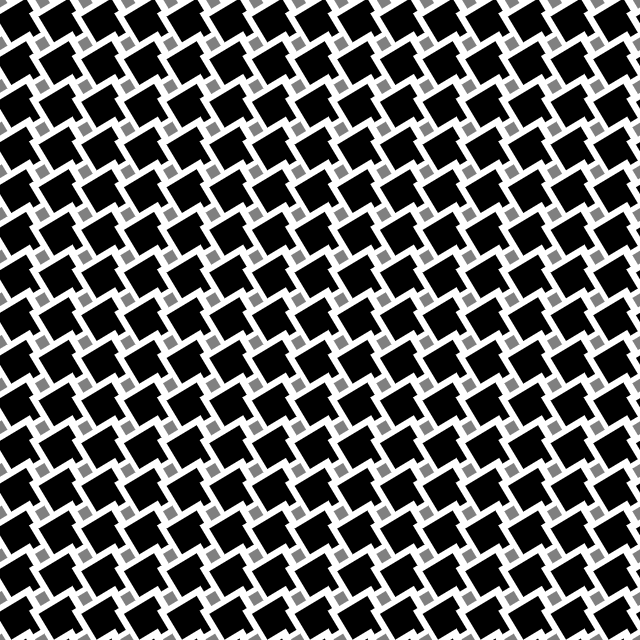
Write a WebGL 2 fragment shader that draws this pattern.

```glsl
#version 300 es
precision highp float;
// A tilted interlocking pattern: black notched blocks and small grey squares
// on white. Each cell unions rotated boxes with distance functions; the
// neighbouring cells are scanned so that parts may cross cell borders.

uniform vec2 u_resolution;
out vec4 fragColor;

const float REPEATS = 15.0;              // cells across and down
const vec2 TILT = vec2(5.0, 3.0);        // cell edge in tilted grid units
const vec2 ANCHOR = vec2(0.916, 0.392);  // block corner, in cells from top left

// Boxes as (min, max) in grid units from the block corner
const vec4 BODY = vec4(-0.05, -0.05, 4.05, 4.05);
const vec4 SIDE_TAB = vec4(3.0, -0.05, 4.75, 1.9);
const vec4 FOOT_TAB = vec4(2.9, 3.0, 4.05, 4.95);
const vec4 SMALL_SQUARE = vec4(5.75, 0.67, 7.25, 2.17);

const vec3 WHITE = vec3(1.0);
const vec3 GREY = vec3(0.5);
const vec3 BLACK = vec3(0.0);

// Signed distance to an axis-aligned box
float boxDistance(vec2 p, vec4 box) {
    vec2 d = abs(p - 0.5 * (box.xy + box.zw)) - 0.5 * (box.zw - box.xy);
    return length(max(d, 0.0)) + min(max(d.x, d.y), 0.0);
}

// Square body with one tab on its side and one at its foot
float blockDistance(vec2 p) {
    float tabs = min(boxDistance(p, SIDE_TAB), boxDistance(p, FOOT_TAB));
    return min(boxDistance(p, BODY), tabs);
}

// Soft coverage across one pixel
float coverage(float dist, float pixel) {
    return clamp(0.5 - dist / pixel, 0.0, 1.0);
}

void main() {
    vec2 uv = gl_FragCoord.xy / u_resolution;
    vec2 cell = fract(vec2(uv.x, 1.0 - uv.y) * REPEATS - ANCHOR);
    float pixel = REPEATS * length(TILT) / min(u_resolution.x, u_resolution.y);

    // Turns and scales cell coordinates into the tilted grid
    mat2 toGrid = mat2(TILT.x, TILT.y, -TILT.y, TILT.x);

    float block = 1e3;
    float square = 1e3;
    for (int j = -2; j <= 2; j++) {
        for (int i = -2; i <= 2; i++) {
            vec2 p = toGrid * (cell - vec2(i, j));
            block = min(block, blockDistance(p));
            square = min(square, boxDistance(p, SMALL_SQUARE));
        }
    }

    vec3 color = mix(WHITE, GREY, coverage(square, pixel));
    color = mix(color, BLACK, coverage(block, pixel));
    fragColor = vec4(color, 1.0);
}
```
